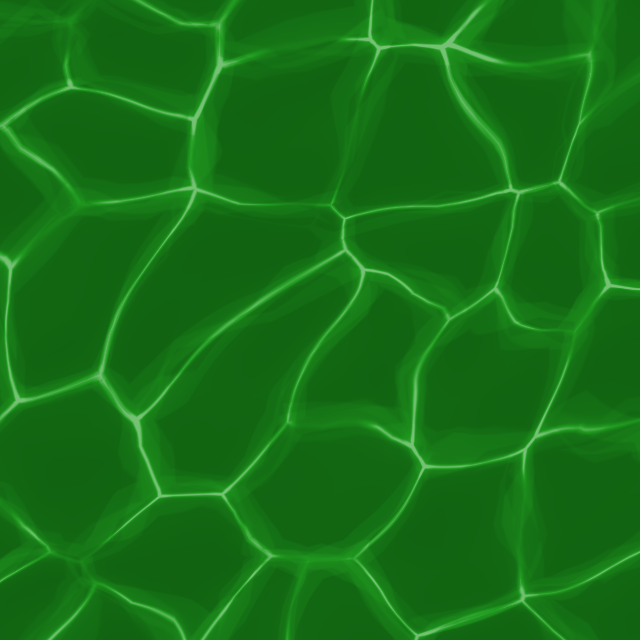
Reproduce this texture procedurally as a WebGL 2 fragment shader.

```glsl
#version 300 es
precision highp float;
// Green water caustics: a network of bright, bent filaments around dark cells.
// Warped Voronoi borders give the filaments; wider borders of the same cells,
// shifted by a faceted noise, overlap as faint angular veils of light.

uniform vec2 u_resolution;
out vec4 fragColor;

const float CELLS = 5.4;      // cells across the canvas
const float SOFTNESS = 0.012; // edge blur, in cells
const int VEILS = 4;

vec2 hash2(vec2 p) {
    vec2 q = vec2(dot(p, vec2(127.1, 311.7)), dot(p, vec2(269.5, 183.3)));
    return fract(sin(q) * 43758.5453);
}

// Smooth value noise, two channels in 0..1
vec2 smoothNoise(vec2 p) {
    vec2 i = floor(p), f = fract(p);
    f = f * f * (3.0 - 2.0 * f);
    vec2 low = mix(hash2(i), hash2(i + vec2(1, 0)), f.x);
    vec2 high = mix(hash2(i + vec2(0, 1)), hash2(i + vec2(1, 1)), f.x);
    return mix(low, high, f.y);
}

// Noise that is linear over triangles, so it bends in flat facets
vec2 facetNoise(vec2 p) {
    vec2 i = floor(p), f = fract(p);
    vec2 a = hash2(i), d = hash2(i + vec2(1, 1));
    bool lower = f.x > f.y;
    vec2 m = hash2(i + (lower ? vec2(1, 0) : vec2(0, 1)));
    vec2 t = lower ? f : f.yx;
    return a + (m - a) * t.x + (d - m) * t.y;
}

mat2 rotation(float angle) {
    float c = cos(angle), s = sin(angle);
    return mat2(c, s, -s, c);
}

vec2 cellCentre(vec2 cell) {
    return cell + 0.5 + 0.85 * (hash2(cell) - 0.5);
}

// Distances to the nearest and second nearest Voronoi border
vec2 borderDistances(vec2 p) {
    vec2 base = floor(p), home = base, toHome = vec2(8.0);
    for (int y = -1; y <= 1; y++)
    for (int x = -1; x <= 1; x++) {
        vec2 cell = base + vec2(x, y);
        vec2 r = cellCentre(cell) - p;
        if (dot(r, r) < dot(toHome, toHome)) { toHome = r; home = cell; }
    }
    vec2 borders = vec2(8.0);
    for (int y = -2; y <= 2; y++)
    for (int x = -2; x <= 2; x++) {
        if (x == 0 && y == 0) continue;
        vec2 r = cellCentre(home + vec2(x, y)) - p;
        float d = dot(0.5 * (r + toHome), normalize(r - toHome));
        borders = d < borders.x ? vec2(d, borders.x) : vec2(borders.x, min(borders.y, d));
    }
    return max(borders, 0.0);
}

// Flat band around a border, with a soft rim
float band(float dist, float halfWidth, float rim) {
    return 1.0 - smoothstep(halfWidth - rim, halfWidth + rim, dist);
}

// Thin bright lines of uneven width, with lit junctions
float filaments(vec2 p, vec2 borders) {
    vec2 n = smoothNoise(p * 1.7 + 31.0);
    float strength = mix(0.12, 1.0, smoothstep(0.22, 0.6, n.x));
    float width = mix(0.012, 0.045, n.y * n.y * n.y);
    float ribbon = 0.55 * band(borders.x, width, SOFTNESS);
    float core = 0.5 * exp(-borders.x / 0.014) * (1.0 - 0.5 * n.y);
    float junction = 0.35 * band(borders.y, 0.05, 0.05);
    return strength * (ribbon + core) + junction * (0.3 + 0.7 * n.x);
}

// One wide, faint sheet of light beside the borders
float veil(vec2 p, float seed) {
    mat2 turn = rotation(seed * 1.3);
    vec2 shift = facetNoise(turn * p * 1.8 + seed * 17.0) - 0.5;
    float spread = facetNoise(turn * p * 1.4 + seed * 29.0).x;
    float width = mix(-0.03, 0.13, spread);
    return band(borderDistances(p + 0.32 * shift).x, width, SOFTNESS) * (0.5 + spread);
}

vec3 waterColour(float light) {
    vec3 deep = vec3(0.065, 0.383, 0.065);
    vec3 lit = vec3(0.125, 0.61, 0.125);
    vec3 glint = vec3(0.46, 0.76, 0.46);
    vec3 colour = mix(deep, lit, min(light, 1.0));
    return mix(colour, glint, smoothstep(0.9, 1.6, light));
}

void main() {
    vec2 p = gl_FragCoord.xy / u_resolution.y * CELLS;

    // Stretch the cells along the rising diagonal, then bend them
    vec2 diagonal = vec2(0.77, 0.64);
    p -= 0.22 * dot(p, diagonal) * diagonal;
    p += 0.42 * (smoothNoise(p * 1.25 + 5.0) - 0.5);
    vec2 bent = p + 0.09 * (facetNoise(p * 2.6 + 11.0) - 0.5);

    vec2 borders = borderDistances(bent);
    float light = filaments(p, borders);
    light += 0.17 * exp(-borders.x / 0.09);
    for (int i = 1; i <= VEILS; i++) light += 0.12 * veil(p, float(i));
    light += 0.09 * facetNoise(rotation(0.6) * p * 2.2 + 43.0).x;

    fragColor = vec4(waterColour(light), 1.0);
}
```
